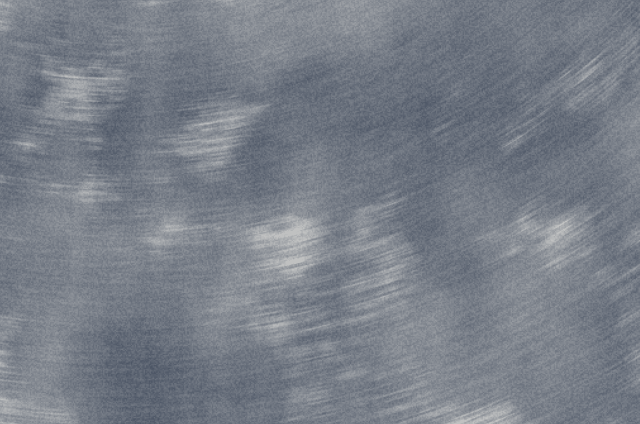
Give the GLSL for this texture, as a Shadertoy shader.

```glsl
// Brushed, scuffed blue-grey metal with curved hairline strokes and soft pale patches.

const vec3 DARK_STEEL = vec3(0.39, 0.42, 0.47);
const vec3 PALE_STEEL = vec3(0.68, 0.69, 0.70);
const vec2 SWEEP_CENTRE = vec2(0.28, 2.2);
const float SWEEP_RADIUS = 1.7;

float hash(ivec2 cell, uint seed) {
    uvec2 q = uvec2(cell) * uvec2(1597334673u, 3812015801u);
    uint h = q.x ^ q.y ^ (seed * 2654435769u);
    h = (h ^ (h >> 16)) * 2246822519u;
    h = (h ^ (h >> 13)) * 3266489917u;
    h ^= h >> 16;
    return float(h >> 8) / 16777216.0;
}

float noise(vec2 p, uint seed) {
    ivec2 i = ivec2(floor(p));
    vec2 f = fract(p);
    f = f * f * (3.0 - 2.0 * f);
    float low = mix(hash(i, seed), hash(i + ivec2(1, 0), seed), f.x);
    float high = mix(hash(i + ivec2(0, 1), seed), hash(i + ivec2(1, 1), seed), f.x);
    return mix(low, high, f.y);
}

float fbm(vec2 p, uint seed) {
    float sum = 0.0, weight = 0.5;
    for (int k = 0; k < 4; k++) {
        sum += weight * noise(p, seed + uint(k));
        p = mat2(0.8, 0.6, -0.6, 0.8) * p * 2.03;
        weight *= 0.5;
    }
    return sum / 0.9375;
}

// x runs along the brushing arcs, y across them
vec2 brushSpace(vec2 p, vec2 centre, float radius) {
    vec2 d = p - centre;
    return vec2(atan(d.x, -d.y) * radius, length(d));
}

// Short fine hairlines mixed with slightly broader strokes
float hairlines(vec2 b) {
    float fine = noise(b * vec2(16.0, 210.0), 12u);
    float broad = noise(b * vec2(9.0, 95.0), 13u);
    return 0.65 * fine + 0.35 * broad;
}

// Sparse bright scratches, gathered where the gate is open
float scratches(vec2 b, float gate) {
    float line = noise(b * vec2(13.0, 150.0), 21u);
    return smoothstep(0.74, 0.96, line) * gate;
}

// Compact pale patches, frayed along the hairlines
float wornPatches(vec2 p, vec2 b, float hair) {
    float blot = fbm(p * vec2(5.2, 4.2) + 7.3, 31u);
    float sweep = fbm(b * vec2(3.6, 9.0) + 3.1, 36u);
    float field = 0.62 * blot + 0.38 * sweep + 0.09 * (hair - 0.5);
    return smoothstep(0.51, 0.76, field);
}

float grain(vec2 p) {
    return 0.75 * noise(p * 335.0, 41u) + 0.25 * noise(p * 180.0, 42u);
}

void mainImage(out vec4 fragColor, in vec2 fragCoord) {
    vec2 p = fragCoord / iResolution.y;
    vec2 b = brushSpace(p, SWEEP_CENTRE, SWEEP_RADIUS);
    float hair = hairlines(b);
    float worn = wornPatches(p, b, hair);

    // Broad smudges, with upright smears fading toward the right
    float smudge = fbm(p * vec2(3.4, 3.2) + 2.7, 51u) - 0.5;
    float smear = fbm(p * vec2(8.0, 3.2), 61u) - 0.5;
    float smearAmount = mix(0.65, 0.3, smoothstep(0.1, 1.1, p.x));

    // Sum the layers into one tone
    float tone = 0.23 + 1.0 * smudge + smearAmount * smear;
    tone += (0.24 + 0.45 * worn) * (hair - 0.5);
    tone += 0.72 * worn;
    tone += 0.32 * scratches(b, 0.12 + 0.88 * smoothstep(0.0, 0.5, worn));
    tone += 0.46 * (grain(p) - 0.5);
    tone += 0.10 * smoothstep(0.75, 1.0, p.y);

    tone = clamp(tone, -0.3, 1.25);
    fragColor = vec4(mix(DARK_STEEL, PALE_STEEL, tone), 1.0);
}
```
